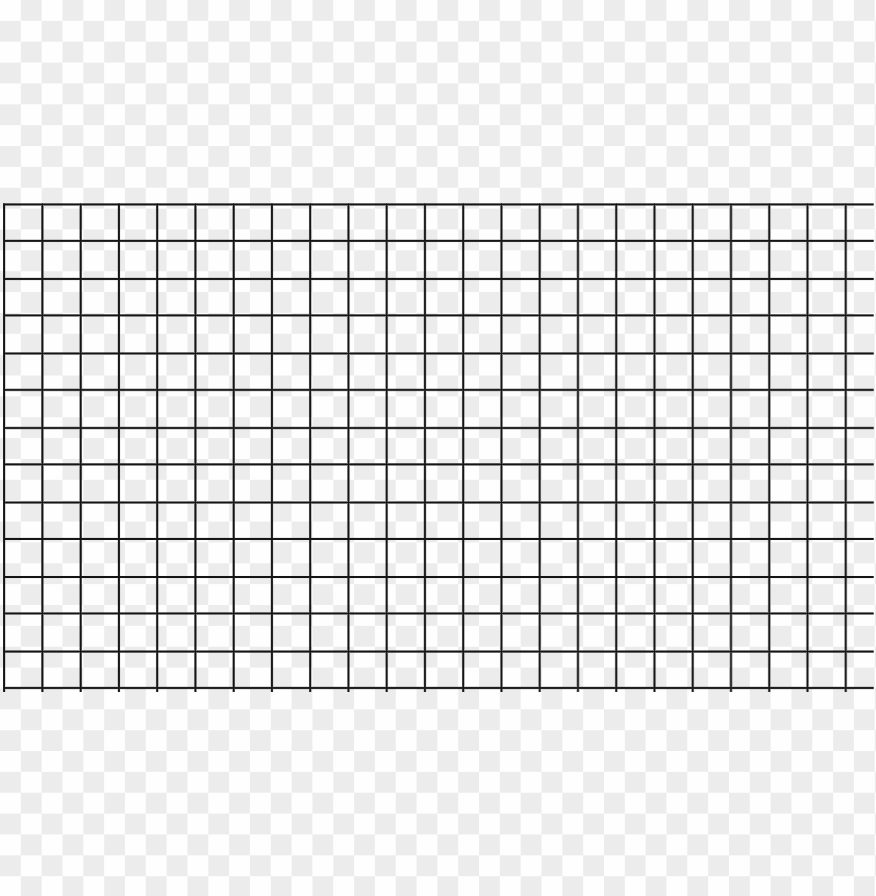
Reproduce this pattern procedurally as a Shadertoy shader.

```glsl
// Fine dark grid of 23 by 14 lines across a pale grey and white checkerboard.

// One unit of length is one checker square; y runs downward from the top.
const vec2 CANVAS_SQUARES = vec2(42.06, 42.95);
const vec2 FIRST_LINE = vec2(0.20, 9.80);
const vec2 LINE_PITCH = vec2(1.8367, 1.786);
const vec2 LINE_COUNT = vec2(23.0, 14.0);
const vec2 GRID_MIN = vec2(0.15, 9.74);
const vec2 GRID_MAX = vec2(41.95, 33.17);
const float ODD_ROW_SHIFT = 0.04;
const float HALF_WIDTH = 0.051;

const vec3 WHITE = vec3(0.996);
const vec3 PALE_GREY = vec3(0.927);
const vec3 INK = vec3(0.08);

float hash(float n) {
    return fract(sin(n * 12.9898) * 43758.5453);
}

// Smooth square wave from -1 to 1 that flips at every whole number.
vec2 squareWave(vec2 p, float pixel) {
    const float PI = 3.14159265;
    return clamp(sin(PI * p) / (0.5 * PI * pixel), -1.0, 1.0);
}

vec3 checkerboard(vec2 p, float pixel) {
    vec2 wave = squareWave(p, pixel);
    return mix(PALE_GREY, WHITE, 0.5 + 0.5 * wave.x * wave.y);
}

// Index of the line nearest to a coordinate.
float nearestLine(float x, float first, float pitch, float count) {
    return clamp(round((x - first) / pitch), 0.0, count - 1.0);
}

// Ink coverage at a distance from the centre of a line.
float stroke(float dist, float halfWidth, float blur) {
    return 1.0 - smoothstep(halfWidth - blur, halfWidth + blur, abs(dist));
}

// Smooth mask of the interval from lo to hi.
float span(float x, float lo, float hi, float pixel) {
    return clamp((x - lo) / pixel + 0.5, 0.0, 1.0)
         * clamp((hi - x) / pixel + 0.5, 0.0, 1.0);
}

// Upright lines grow softer toward the right.
float uprightLines(vec2 p, float pixel) {
    float i = nearestLine(p.x, FIRST_LINE.x, LINE_PITCH.x, LINE_COUNT.x);
    float dist = p.x - FIRST_LINE.x - i * LINE_PITCH.x;
    float softness = 0.028 * i / LINE_COUNT.x + 0.012 * hash(i + 1.0);
    return stroke(dist, HALF_WIDTH, 0.5 * pixel + softness)
         * span(p.y, GRID_MIN.y, GRID_MAX.y, pixel);
}

// Level lines alternate between a shorter and a longer gap.
float levelLines(vec2 p, float pixel) {
    float i = nearestLine(p.y, FIRST_LINE.y, LINE_PITCH.y, LINE_COUNT.y);
    float centre = FIRST_LINE.y + i * LINE_PITCH.y - ODD_ROW_SHIFT * mod(i, 2.0);
    float softness = 0.025 * hash(i + 41.0);
    return stroke(p.y - centre, HALF_WIDTH, 0.5 * pixel + softness)
         * span(p.x, GRID_MIN.x, GRID_MAX.x, pixel);
}

void mainImage(out vec4 fragColor, in vec2 fragCoord) {
    vec2 uv = fragCoord / iResolution.xy;
    vec2 p = vec2(uv.x, 1.0 - uv.y) * CANVAS_SQUARES;
    float pixel = CANVAS_SQUARES.y / iResolution.y;

    vec3 color = checkerboard(p, pixel);
    float ink = max(uprightLines(p, pixel), levelLines(p, pixel));
    fragColor = vec4(mix(color, INK, ink), 1.0);
}
```
